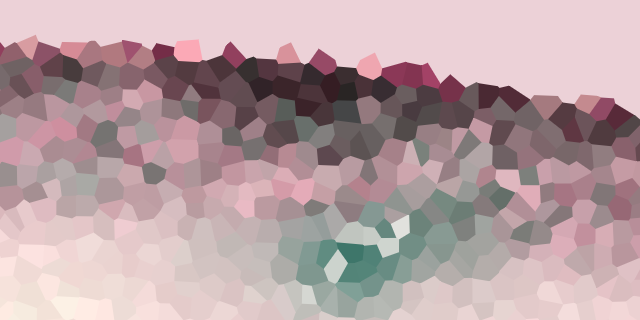
Reproduce this background procedurally as a WebGL 1 fragment shader.

```glsl
precision highp float;
// Mosaic hillside: irregular flat cells in rose, mauve and teal below a pale pink sky.

uniform vec2 u_resolution;

#define CELL 0.062
#define JITTER 0.86
#define SKY vec3(0.925, 0.820, 0.845)
#define SHADE vec3(0.37, 0.28, 0.30)
#define ROSE vec3(0.74, 0.58, 0.62)
#define PALE vec3(0.94, 0.835, 0.835)
#define CRIMSON vec3(0.55, 0.20, 0.33)
#define BLUSH vec3(0.90, 0.69, 0.73)
#define TEAL vec3(0.22, 0.46, 0.41)
#define SAGE vec3(0.49, 0.55, 0.52)
#define EMBER vec3(0.23, 0.18, 0.19)
#define CREAM vec3(0.98, 0.93, 0.88)

float hash(vec2 p) {
  return fract(sin(dot(p, vec2(127.1, 311.7))) * 43758.54);
}

// Seed point of a grid cell, in canvas heights
vec2 seedOf(vec2 id) {
  vec2 offset = vec2(hash(id), hash(id + 57.3)) - 0.5;
  return (id + 0.5 + JITTER * offset) * CELL;
}

// Soft elliptical weight, 1 at the centre
float glow(vec2 p, vec2 centre, vec2 size) {
  vec2 q = (p - centre) / size;
  return exp(-dot(q, q));
}

// Flat colour of the cell with the given grid id
vec3 cellColor(vec2 id) {
  vec2 c = seedOf(id);
  float depth = 0.876 - 0.055 * c.x * c.x - c.y;
  if (depth < 0.0) return SKY;

  float tone = hash(id + 11.7) - 0.5;
  float pick = hash(id + 23.9);
  float accent = hash(id + 41.3);

  // Slope: dark under the ridge, rose in the middle, pale at the foot
  vec3 col = mix(SHADE, ROSE, smoothstep(0.05, 0.30, depth));
  col = mix(col, PALE, smoothstep(0.38, 0.66, depth));

  // Broad pools of colour
  float dark = glow(c, vec2(1.05, 0.66), vec2(0.33, 0.17));
  float teal = glow(c, vec2(1.12, 0.20), vec2(0.22, 0.17));
  float sage = glow(c, vec2(1.42, 0.33), vec2(0.20, 0.24));
  col = mix(col, SAGE, 0.50 * glow(c, vec2(0.22, 0.43), vec2(0.45, 0.06)));
  col = mix(col, SAGE, 0.35 * glow(c, vec2(0.70, 0.22), vec2(0.20, 0.14)));
  col = mix(col, SHADE, 0.40 * glow(c, vec2(1.95, 0.37), vec2(0.15, 0.05)));
  col = mix(col, EMBER, 0.80 * dark);
  col = mix(col, SAGE, 0.85 * sage);
  col = mix(col, TEAL, 0.95 * teal);
  col = mix(col, BLUSH, 0.95 * glow(c, vec2(0.93, 0.41), vec2(0.30, 0.06)));
  col = mix(col, BLUSH, 0.60 * glow(c, vec2(1.28, 0.49), vec2(0.10, 0.08)));
  col = mix(col, PALE, 0.75 * glow(c, vec2(1.34, 0.04), vec2(0.13, 0.12)));
  col = mix(col, CREAM, 0.90 * glow(c, vec2(0.10, 0.02), vec2(0.32, 0.16)));

  // Odd cells: sage and blush on the slope, green-black in the dark, white by the teal
  float middle = smoothstep(0.08, 0.16, depth) * (1.0 - smoothstep(0.42, 0.58, depth));
  col = mix(col, SAGE * 0.85, 0.55 * middle * step(0.84, pick));
  col = mix(col, BLUSH, 0.55 * middle * step(pick, 0.14));
  col = mix(col, TEAL * 0.35, 0.75 * dark * step(0.78, accent));
  col = mix(col, vec3(0.83, 0.86, 0.83), 0.9 * smoothstep(0.15, 0.4, teal) * step(0.87, accent));

  // Ridge: blush to the left, crimson to the right
  float pinkShare = mix(0.60, 0.15, smoothstep(0.2, 1.5, c.x));
  vec3 rim = mix(CRIMSON, vec3(0.92, 0.62, 0.66), step(pick, pinkShare));
  col = mix(col, rim, 0.92 * (1.0 - smoothstep(0.018, 0.065, depth)));

  // Variation from cell to cell, calmer toward the foot
  float contrast = mix(0.22, 0.07, smoothstep(0.36, 0.62, depth));
  vec3 hue = vec3(0.10, -0.04, 0.01) * (accent - 0.5);
  return clamp(col + contrast * tone + hue * contrast * 4.0, 0.0, 1.0);
}

void main() {
  vec2 p = gl_FragCoord.xy / u_resolution.y;
  vec2 home = floor(p / CELL);

  // Nearest and second nearest seeds
  vec2 nearId = home, nextId = home;
  float nearDist = 1e3, nextDist = 1e3;
  for (int j = -2; j <= 2; j++) {
    for (int i = -2; i <= 2; i++) {
      vec2 id = home + vec2(float(i), float(j));
      vec2 away = seedOf(id) - p;
      float dist = dot(away, away);
      if (dist < nearDist) {
        nextDist = nearDist;
        nextId = nearId;
        nearDist = dist;
        nearId = id;
      } else if (dist < nextDist) {
        nextDist = dist;
        nextId = id;
      }
    }
  }

  // Smooth the shared border over one pixel
  vec2 a = seedOf(nearId), b = seedOf(nextId);
  float border = dot(0.5 * (a + b) - p, normalize(b - a));
  float cover = clamp(0.5 + border * u_resolution.y, 0.0, 1.0);
  gl_FragColor = vec4(mix(cellColor(nextId), cellColor(nearId), cover), 1.0);
}
```
